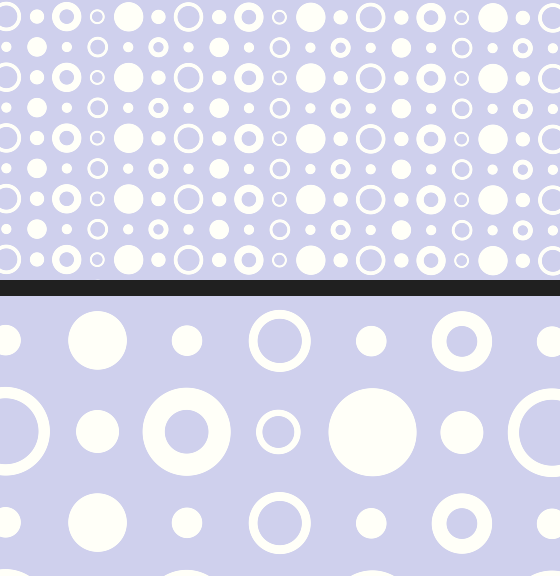
Top, the full canvas; bottom, a detail of the centre.
Write a Shadertoy shader that draws this pattern.

```glsl
// Rows of cream discs and rings in mixed sizes on a pale lavender ground.

const float CELLS_HIGH = 9.222;            // grid cells per canvas height
const vec2 FIRST_CENTER = vec2(0.209, 0.542); // in cells, from the upper left
const float TILT = 0.0027;                 // slight downward drift of each row
const float SOLID = -1.0;                  // inner radius of a filled disc

const vec3 GROUND = vec3(0.812, 0.816, 0.930);
const vec3 CREAM = vec3(1.0, 1.0, 0.973);

// Six columns by two rows: outer radius, inner radius, sideways shift.
const vec3 MOTIFS[12] = vec3[12](
    vec3(0.487, 0.362, 0.0),
    vec3(0.236, SOLID, 0.01),
    vec3(0.484, 0.240, -0.012),
    vec3(0.245, 0.175, -0.005),
    vec3(0.484, SOLID, 0.029),
    vec3(0.236, SOLID, 0.01),
    vec3(0.168, SOLID, 0.0),
    vec3(0.322, SOLID, 0.01),
    vec3(0.168, SOLID, -0.008),
    vec3(0.341, 0.243, 0.01),
    vec3(0.168, SOLID, 0.015),
    vec3(0.332, 0.169, 0.01)
);

int wrap(float index, float count) {
    return int(mod(index + 0.5, count));
}

float ringDistance(vec2 p, float outer, float inner) {
    float r = length(p);
    return max(r - outer, inner - r);
}

float motifDistance(vec2 p, vec2 cell) {
    vec3 motif = MOTIFS[wrap(cell.y, 2.0) * 6 + wrap(cell.x, 6.0)];
    return ringDistance(p - cell - vec2(motif.z, 0.0), motif.x, motif.y);
}

// Nearest motif, including neighbours shifted across a cell border.
float patternDistance(vec2 p) {
    vec2 home = floor(p + 0.5);
    float d = 1.0;
    for (int i = -1; i <= 1; i++) {
        d = min(d, motifDistance(p, home + vec2(float(i), 0.0)));
    }
    return d;
}

void mainImage(out vec4 fragColor, in vec2 fragCoord) {
    // Cell coordinates, running right and down
    vec2 fromTop = vec2(fragCoord.x, iResolution.y - fragCoord.y);
    vec2 p = fromTop / iResolution.y * CELLS_HIGH;
    p.y -= TILT * p.x;

    // Smooth edges over one pixel
    float halfPixel = 0.5 * CELLS_HIGH / iResolution.y;
    float d = patternDistance(p - FIRST_CENTER);
    float cover = 1.0 - smoothstep(-halfPixel, halfPixel, d);

    fragColor = vec4(mix(GROUND, CREAM, cover), 1.0);
}
```
